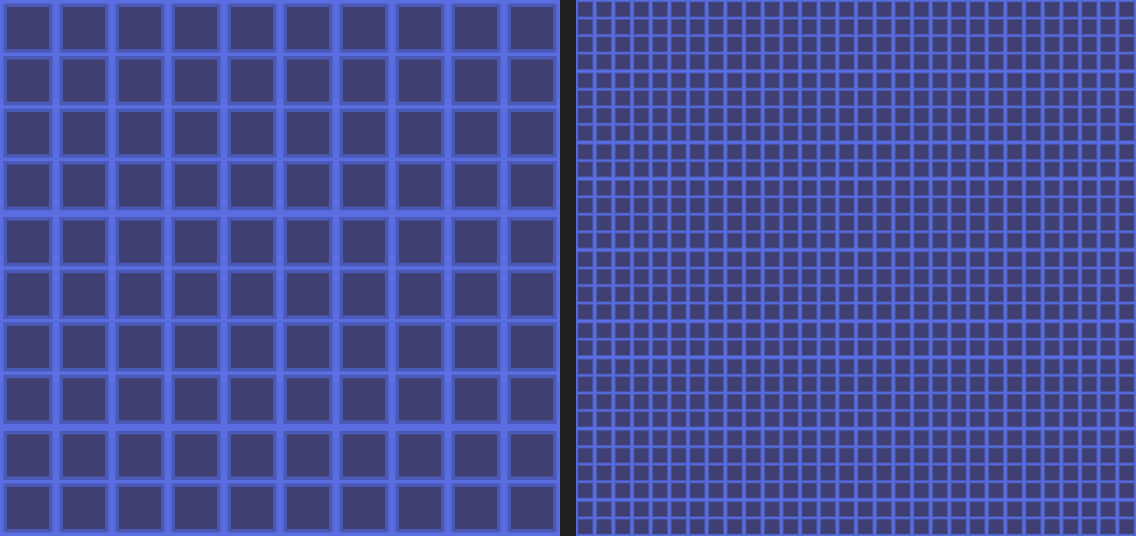
Left, the tile; right, the same tile 3 across and 3 down.
A Shadertoy shader for this pattern:

```glsl
#define COLUMNS 10.0
#define ROWS 10.0
#define GROUP_ROWS 4.0     // rows between two wide gaps
#define TILE 14.0          // outer tile side, in grid units
#define RIM 1.0            // rim width, in grid units
#define COLUMN_PITCH 16.0
#define ROW_PITCH 15.0
#define GROUT_COLOR vec3(0.357, 0.431, 0.882)
#define RIM_COLOR vec3(0.290, 0.349, 0.710)
#define FACE_COLOR vec3(0.251, 0.247, 0.447)

// Coverage of a centred square, softened over one pixel on each axis
float squareCoverage(vec2 p, float halfSide, vec2 pixel) {
    vec2 c = clamp((halfSide - abs(p)) / pixel + 0.5, 0.0, 1.0);
    return c.x * c.y;
}

// Signed height above the nearest row centre; each group ends in a wide gap
float rowOffset(float y) {
    float groupPitch = GROUP_ROWS * ROW_PITCH + 1.0;
    float group = floor(y / groupPitch);
    float local = y - group * groupPitch;
    float lastRow = min(GROUP_ROWS, ROWS - group * GROUP_ROWS) - 1.0;
    float row = clamp(floor((local - 0.5) / ROW_PITCH), 0.0, lastRow);
    return local - (row * ROW_PITCH + 1.0 + 0.5 * TILE);
}

void mainImage(out vec4 fragColor, in vec2 fragCoord) {
    // Whole canvas in grid units, measured from the top left
    float wideGaps = ceil(ROWS / GROUP_ROWS);
    vec2 gridSize = vec2(COLUMNS * COLUMN_PITCH, ROWS * ROW_PITCH + wideGaps);
    vec2 pixel = gridSize / iResolution.xy;
    vec2 grid = vec2(fragCoord.x, iResolution.y - fragCoord.y) * pixel;

    // Position relative to the centre of the nearest tile
    vec2 p = vec2(mod(grid.x, COLUMN_PITCH) - 0.5 * COLUMN_PITCH, rowOffset(grid.y));

    // Grout, then rim, then face
    float halfTile = 0.5 * TILE;
    vec3 color = mix(GROUT_COLOR, RIM_COLOR, squareCoverage(p, halfTile, pixel));
    color = mix(color, FACE_COLOR, squareCoverage(p, halfTile - RIM, pixel));
    fragColor = vec4(color, 1.0);
}
```
